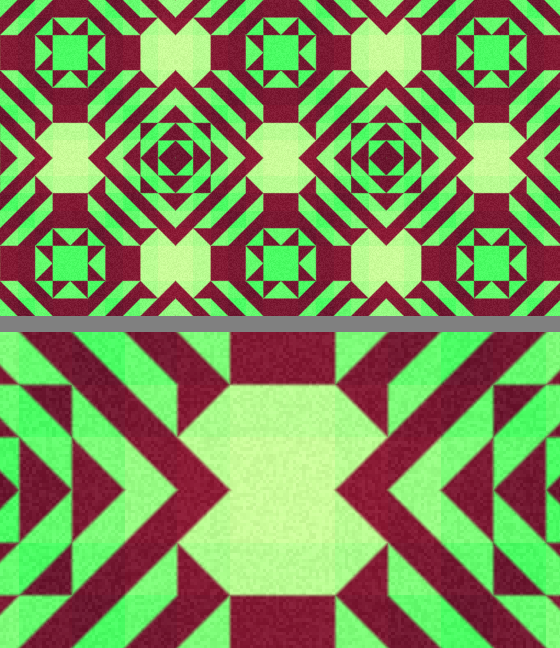
Top: the whole. Bottom: its middle third, enlarged.
Give the GLSL for this pattern, as a WebGL 1 fragment shader.

```glsl
precision highp float;
// Quilt of pieced stars, striped diamonds and pale octagons with stepped tints and fine grain.

uniform vec2 u_resolution;

#define PATCHES_DOWN 18.0
#define REPEAT 12.0
#define STAR_CENTER vec2(4.0, 3.0)
#define EDGE_SOFTNESS 0.05
#define GRAIN_ROWS 288.0
#define GRAIN_AMOUNT 0.07
#define WINE_DEEP vec3(0.42, 0.09, 0.185)
#define WINE_WARM vec3(0.58, 0.11, 0.215)
#define GREEN vec3(0.29, 0.99, 0.39)
#define LIME vec3(0.79, 0.99, 0.60)
#define DIAG 0.70711

float hash(vec2 p) {
  vec3 q = fract(vec3(p.xyx) * 0.1031);
  q += dot(q, q.yzx + 33.33);
  return fract((q.x + q.y) * q.z);
}

// Signed triangle wave: zero at integers, positive on even intervals
float bandWave(float v) {
  return abs(mod(v - 0.5, 2.0) - 1.0) - 0.5;
}

// Shape functions are positive inside; p is folded so that 0 <= y <= x <= 6
float starShape(vec2 p) {
  float core = 1.0 - p.x;
  float petal = min(2.0 - p.x, (p.x - 1.0 - p.y) * DIAG);
  float corner = min(p.y - 1.0, (3.0 - p.x - p.y) * DIAG);
  return max(core, max(petal, corner));
}

float stripeShape(vec2 p) {
  float s = p.x + p.y;
  float inset = p.y - floor((s + 0.5) * 0.5) + 1.0;
  float range = min(s - 3.5, 7.5 - s);
  return min(min(bandWave(s) * DIAG, inset), range);
}

float octagonShape(vec2 p) {
  float bevel = min(p.x - p.y - 3.0, 7.0 - p.x - p.y) * DIAG;
  return min(p.x - 4.0, bevel);
}

// Nested squares and diamonds combined as a checker of two distances
float diamondShape(vec2 p) {
  vec2 d = 6.0 - p;
  float ring = d.x + d.y;
  float box = min(max(d.x, d.y), 2.5);
  float a = bandWave(ring) * DIAG;
  float b = bandWave(box);
  float checker = -sign(a * b) * min(abs(a), abs(b));
  return min((4.0 - ring) * DIAG, checker);
}

void main() {
  vec2 uv = gl_FragCoord.xy / u_resolution.y;

  // Mirror each repeat about its axes and its diagonal
  vec2 p = uv * PATCHES_DOWN - STAR_CENTER;
  p = abs(mod(p + REPEAT * 0.5, REPEAT) - REPEAT * 0.5);
  p = vec2(max(p.x, p.y), min(p.x, p.y));

  float octagon = octagonShape(p);
  float pieces = max(max(starShape(p), stripeShape(p)), diamondShape(p));
  float softness = max(EDGE_SOFTNESS, 0.7 * PATCHES_DOWN / u_resolution.y);
  float cover = smoothstep(-softness, softness, max(octagon, pieces));

  // Tint steps from patch to patch toward the octagon centers
  vec2 cell = min(floor(p), 5.0);
  float tint = (cell.x - cell.y) / 5.0;
  float paleTint = mix(tint, 1.0, 0.35 * step(pieces, octagon));
  vec3 wine = mix(WINE_DEEP, WINE_WARM, tint);
  vec3 bright = mix(GREEN, LIME, paleTint);
  vec3 color = mix(wine, bright, cover);

  // Fine fabric grain
  color += (hash(floor(uv * GRAIN_ROWS)) - 0.5) * GRAIN_AMOUNT;
  gl_FragColor = vec4(clamp(color, 0.0, 1.0), 1.0);
}
```
